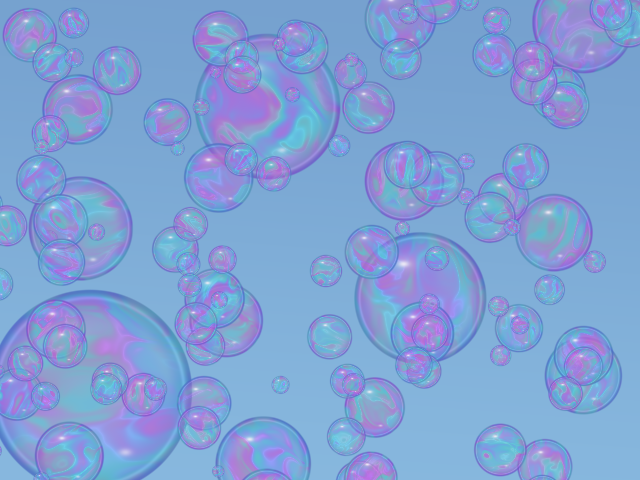
This pattern is drawn by a Shadertoy shader. Its source:

```glsl
const int BUBBLES = 130;
const int CLUSTERS = 32;            // the first bubbles seed the clusters
const int MAX_LAYERS = 8;           // most bubbles stacked at one point
const float LARGEST = 0.205;        // radius in canvas heights
const float SIZE_FALLOFF = 0.40;
const float CLUSTER_SPREAD = 0.23;
const float SEED_JITTER = 0.06;
const vec2 FIRST_CENTRE = vec2(0.17, 0.22);
const vec2 CENTRE_STEP = vec2(-0.7549, 0.5698);
const vec3 SKY_LOW = vec3(0.53, 0.72, 0.87);
const vec3 SKY_HIGH = vec3(0.46, 0.63, 0.81);
const vec3 FILM_BASE = vec3(0.53, 0.57, 0.82);
const vec3 FILM_RANGE = vec3(0.20, 0.18, 0.08);
const vec3 FILM_PHASE = vec3(0.0, 0.45, 0.75);
const vec3 RIM_BLUE = vec3(0.28, 0.38, 0.76);
const vec3 RIM_VIOLET = vec3(0.43, 0.30, 0.77);
const vec3 RIM_TEAL = vec3(0.28, 0.55, 0.70);
const vec3 GLOW = vec3(0.93, 0.92, 0.96);
const float TAU = 6.28319;

float hash(vec2 p) {
    return fract(sin(dot(p, vec2(127.1, 311.7))) * 43758.5453);
}

vec3 hash3(float id) {
    return fract(sin((id + 1.0) * vec3(12.99, 78.23, 39.43)) * 43758.5453);
}

float noise(vec2 p) {
    vec2 i = floor(p), f = fract(p);
    f = f * f * (3.0 - 2.0 * f);
    return mix(mix(hash(i), hash(i + vec2(1, 0)), f.x),
               mix(hash(i + vec2(0, 1)), hash(i + vec2(1, 1)), f.x), f.y);
}

float fbm(vec2 p) {
    float sum = 0.0, amp = 0.55;
    for (int i = 0; i < 3; i++) {
        sum += amp * noise(p);
        p = mat2(1.6, 1.2, -1.2, 1.6) * p + 7.3;
        amp *= 0.5;
    }
    return sum;
}

// Soft elliptical light spot
float spot(vec2 q, vec2 centre, vec2 size) {
    vec2 d = (q - centre) / size;
    return exp(-dot(d, d));
}

vec3 filmColour(float thickness) {
    return FILM_BASE + FILM_RANGE * cos(TAU * (thickness + FILM_PHASE));
}

// Centre in xy, radius in z
vec3 bubbleShape(int index, float aspect) {
    float id = float(index);
    vec3 h = hash3(id);
    bool isSeed = index < CLUSTERS;
    vec2 centre = fract(FIRST_CENTRE + float(index % CLUSTERS) * CENTRE_STEP);
    centre = centre * vec2(aspect + 0.06, 1.06) - 0.03;
    centre += (isSeed ? SEED_JITTER : CLUSTER_SPREAD) * (h.xy - 0.5);
    float variation = isSeed ? mix(0.85, 1.1, h.z) : mix(0.35, 1.45, h.z);
    return vec3(centre, LARGEST * variation * pow(id + 1.0, -SIZE_FALLOFF));
}

// Lays one translucent bubble over the background; q is in bubble radii
vec3 shadeBubble(vec3 back, vec2 q, float id) {
    float d = min(length(q), 1.0);
    float tint = fract(id * 0.618 + 0.1);

    // Swirling film, stretched along one direction
    float turn = id * 2.4;
    vec2 s = mat2(cos(turn), -sin(turn), sin(turn), cos(turn)) * q * (1.0 + 0.7 * d * d);
    s = s * vec2(0.9, 1.7) + id * 3.7;
    vec2 warp = vec2(noise(s * 1.3), noise(s * 1.3 + 31.0));
    float swirl = fbm(s + 2.2 * warp);
    float thickness = tint + 1.4 * (swirl - 0.5) + 0.5 * (warp.x - 0.5) + 0.5 * pow(d, 5.0);
    vec3 film = filmColour(thickness);
    vec3 colour = mix(back, film, 0.42 + 0.33 * smoothstep(0.25, 0.75, warp.y));

    // Bright filaments and curved reflections
    float filament = pow(1.0 - abs(2.0 * swirl - 1.0), 12.0);
    colour += 0.10 * filament * film * smoothstep(1.0, 0.6, d);
    float arc = (d - 0.78) / 0.07;
    float side = smoothstep(0.0, 1.0, sin(atan(q.y, q.x + 1e-5) * 2.0 + TAU * tint));
    colour = mix(colour, filmColour(thickness + 0.35) + 0.08, 0.45 * exp(-arc * arc) * side);

    // Dark coloured rim with a pale line inside
    vec3 rim = mix(RIM_BLUE, RIM_VIOLET, smoothstep(0.35, 0.8, tint));
    rim = mix(rim, RIM_TEAL, smoothstep(0.5, 0.75, warp.x));
    colour = mix(colour, rim, 0.32 * smoothstep(0.65, 1.0, d) + 0.38 * smoothstep(0.93, 0.985, d));
    float line = (d - 0.92) / 0.018;
    colour += 0.07 * exp(-line * line);

    // Sun glints, upright above and inverted below
    vec2 glint = vec2(-0.32 + 0.2 * tint, 0.52);
    float light = 0.7 * spot(q, glint, vec2(0.08, 0.045)) + 0.25 * spot(q, glint, vec2(0.22, 0.12));
    light += 0.6 * spot(q, -1.15 * glint, vec2(0.06, 0.035));
    return mix(colour, GLOW, light);
}

void mainImage(out vec4 fragColor, in vec2 fragCoord) {
    vec2 p = fragCoord / iResolution.y;
    float aspect = iResolution.x / iResolution.y;
    float pixel = 1.0 / iResolution.y;
    vec3 colour = mix(SKY_LOW, SKY_HIGH, smoothstep(-0.1, 1.1, p.y + 0.08 * (p.x - 0.6)));

    // Collect the bubbles covering this point, large ones first
    vec4 layers[MAX_LAYERS];
    int count = 0;
    for (int i = 0; i < BUBBLES && count < MAX_LAYERS; i++) {
        vec3 shape = bubbleShape(i, aspect);
        vec2 offset = p - shape.xy;
        float reach = shape.z + pixel;
        if (dot(offset, offset) < reach * reach) layers[count++] = vec4(offset, shape.z, float(i));
    }

    // Shade them from back to front
    for (int i = 0; i < count; i++) {
        vec4 layer = layers[i];
        vec3 bubble = shadeBubble(colour, layer.xy / layer.z, layer.w);
        colour = mix(colour, bubble, smoothstep(pixel, -pixel, length(layer.xy) - layer.z));
    }
    fragColor = vec4(clamp(colour, 0.0, 1.0), 1.0);
}
```
